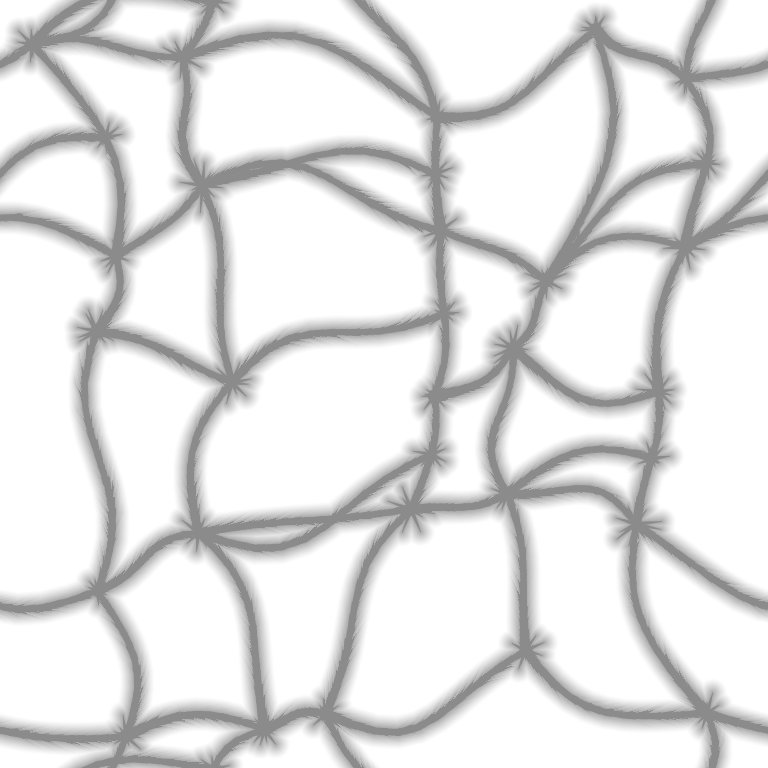
Write a Shadertoy shader that draws this pattern.

```glsl
// Seamless web of curved, feathery grey strands with spiky knots and soft halos.

const float GRID = 5.0;           // knots per side, whole so that the web wraps
const float FAR = 9.0;
const float TAU = 6.2831853;
const float CORE = 0.022;         // strand half width, in grid cells
const float HALO = 0.095;         // halo reach, in grid cells
const float KEEP = 0.82;          // share of grid links that are drawn
const float BRACES = 0.36;        // share of cells with an extra slanted link
const int PIECES = 10;
const int RAYS = 12;
const vec3 INK = vec3(0.545);
const vec3 SHADE = vec3(0.665);
const vec3 PAPER = vec3(1.0);

vec3 hash3(vec3 p) {
    p = fract((p + 7.31) * vec3(0.1031, 0.1030, 0.0973));
    p += dot(p, p.yxz + 33.33);
    return fract((p.xxy + p.yxx) * p.zyx);
}

// Random triple of a grid cell; repeats with the canvas.
vec3 cellHash(vec2 cell, float salt) {
    return hash3(vec3(mod(cell, GRID), salt));
}

vec2 knot(vec2 cell) {
    return cell + 0.5 + 0.76 * (cellHash(cell, 1.0).xy - 0.5);
}

// Distance to a segment and position along it from 0 to 1.
vec2 segment(vec2 p, vec2 a, vec2 b) {
    vec2 run = b - a;
    float h = clamp(dot(p - a, run) / dot(run, run), 0.0, 1.0);
    return vec2(length(p - a - run * h), h);
}

// Point on a bowed, slightly wavy link from a to b.
vec2 curvePoint(vec2 a, vec2 b, vec3 seed, float t) {
    vec2 normal = vec2(a.y - b.y, b.x - a.x);
    float bow = 0.38 * (seed.x - 0.5) * sin(0.5 * TAU * t);
    float wave = 0.11 * (seed.y - 0.5) * sin(TAU * t);
    return mix(a, b, t) + normal * (bow + wave);
}

// Height of swept-back barbs along one side of a strand.
float barbs(float along, float away, float side, float seed, float rate) {
    float u = (along - 2.2 * away) * rate;
    return hash3(vec3(floor(u), side * 5.0, seed * 40.0)).x * fract(u);
}

float strand(vec2 p, vec2 a, vec2 b, vec3 seed) {
    float len = distance(a, b);
    if (segment(p, a, b).x > 0.26 * len + HALO + 0.06) return FAR;
    float away = FAR, along = 0.0, side = 0.0;
    vec2 from = a;
    for (int k = 1; k <= PIECES; k++) {
        vec2 to = curvePoint(a, b, seed, float(k) / float(PIECES));
        vec2 hit = segment(p, from, to);
        if (hit.x < away) {
            away = hit.x;
            along = (float(k - 1) + hit.y) / float(PIECES) * len;
            vec2 run = to - from, q = p - from;
            side = step(0.0, run.x * q.y - run.y * q.x);
        }
        from = to;
    }
    float flare = 0.85 + 0.9 * fract(seed.z * 7.0) * exp(-6.0 * along);
    float fur = 0.012 + 0.009 * sin(along * 6.0 + TAU * (seed.x + 0.4 * side));
    float height = barbs(along, away, side, seed.y, 13.0)
                 + 0.6 * barbs(along, away, side, seed.x, 27.0);
    return away - CORE * flare - fur * height * smoothstep(0.11, 0.03, away);
}

// Burst of tapering rays around a knot.
float burst(vec2 p, vec2 centre, float size, float seed) {
    if (distance(p, centre) > 0.16 * size + HALO + 0.02) return FAR;
    float d = FAR;
    for (int k = 0; k < RAYS; k++) {
        vec3 r = hash3(vec3(float(k), seed * 50.0, 3.0));
        float angle = (float(k) + 0.9 * r.x) * TAU / float(RAYS);
        vec2 tip = centre + vec2(cos(angle), sin(angle)) * size * mix(0.06, 0.16, r.y);
        vec2 hit = segment(p, centre, tip);
        d = min(d, hit.x - mix(0.016, 0.002, hit.y));
    }
    return d;
}

// Distance to all links and bursts that start in one cell.
float webCell(vec2 p, vec2 cell) {
    vec2 start = knot(cell), right = knot(cell + vec2(1, 0)), up = knot(cell + vec2(0, 1));
    vec3 across = cellHash(cell, 2.0), rise = cellHash(cell, 3.0);
    vec3 nextRise = cellHash(cell + vec2(1, 0), 3.0), brace = cellHash(cell, 4.0);
    float d = burst(p, start, 0.65 + 0.5 * across.y, rise.x);
    if (across.z < KEEP) d = min(d, strand(p, start, right, across));
    if (rise.z < KEEP) d = min(d, strand(p, start, up, rise));
    if (brace.z < BRACES && nextRise.z < KEEP) {
        vec2 end = curvePoint(right, knot(cell + vec2(1, 1)), nextRise, 0.5);
        d = min(d, strand(p, start, end, brace));
        d = min(d, burst(p, end, 0.75, brace.y));
    }
    return d;
}

void mainImage(out vec4 fragColor, in vec2 fragCoord) {
    vec2 p = fragCoord / iResolution.xy * GRID;
    float d = FAR;
    for (int y = -2; y <= 1; y++)
        for (int x = -2; x <= 1; x++)
            d = min(d, webCell(p, floor(p) + vec2(x, y)));

    // Soft halo below, crisp strand on top.
    float pixel = GRID / iResolution.y;
    float glow = pow(clamp(1.0 - d / HALO, 0.0, 1.0), 1.3);
    vec3 color = mix(PAPER, SHADE, glow);
    color = mix(color, INK, smoothstep(0.6 * pixel, -0.6 * pixel, d));
    fragColor = vec4(color, 1.0);
}
```
